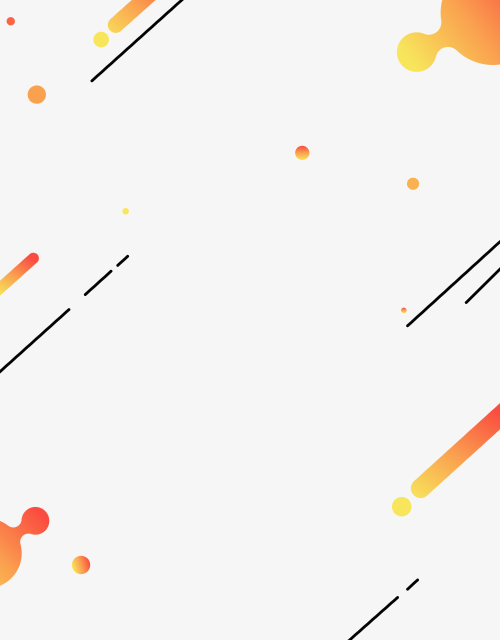
This background is drawn by a Shadertoy shader. Its source:

```glsl
// Pale backdrop with warm gradient dots, diagonal bars, dark strokes and two
// gooey blobs. Each shape is a distance function, filled from one warm ramp;
// a blob is two circles joined by a neck cut with tangent fillet circles.

const vec3 PAPER  = vec3(0.965);
const vec3 INK    = vec3(0.015);
const vec3 YELLOW = vec3(0.97, 0.90, 0.36);
const vec3 ORANGE = vec3(0.98, 0.63, 0.31);
const vec3 RED    = vec3(0.98, 0.30, 0.25);
const float STROKE = 0.0022;

// Plain dots: centre, radius, ramp position
const vec4 DOTS[6] = vec4[6](
    vec4(0.0168, 0.9668, 0.0065, 0.85), vec4(0.1580, 0.9382, 0.0122, 0.00),
    vec4(0.0575, 0.8522, 0.0143, 0.50), vec4(0.1963, 0.6699, 0.0050, 0.00),
    vec4(0.6454, 0.7129, 0.0095, 0.38), vec4(0.6277, 0.2083, 0.0152, 0.00));

// Shaded dots: centre, radius, gradient angle
const vec4 SHADED[3] = vec4[3](
    vec4(0.4723, 0.7611, 0.0111, 1.57), vec4(0.6310, 0.5150, 0.0043, 1.57),
    vec4(0.1266, 0.1172, 0.0143, 0.30));

// Dark strokes: start, end
const vec4 STROKES[8] = vec4[8](
    vec4(0.1436, 0.8737, 0.2985, 1.0130), vec4(0.1840, 0.5853, 0.1995, 0.5996),
    vec4(0.1332, 0.5397, 0.1735, 0.5762), vec4(-0.013, 0.4076, 0.1078, 0.5163),
    vec4(0.6368, 0.4909, 0.8000, 0.6394), vec4(0.7284, 0.5273, 0.8000, 0.5980),
    vec4(0.6368, 0.0794, 0.6525, 0.0938), vec4(0.5350, -0.010, 0.6212, 0.0664));

vec3 warmRamp(float t) {
    t = clamp(t, 0.0, 1.0) * 2.0;
    return mix(mix(YELLOW, ORANGE, min(t, 1.0)), RED, max(t - 1.0, 0.0));
}

// Warm ramp running from yellow at a to red at b
vec3 linearFill(vec2 p, vec2 a, vec2 b) {
    vec2 axis = b - a;
    return warmRamp(dot(p - a, axis) / dot(axis, axis));
}

float capsule(vec2 p, vec2 a, vec2 b, float radius) {
    vec2 axis = b - a;
    float t = clamp(dot(p - a, axis) / dot(axis, axis), 0.0, 1.0);
    return length(p - a - axis * t) - radius;
}

// Circles (centre, radius) joined by a neck with concave fillets
float gooeyPair(vec2 p, vec3 big, vec3 small, float fillet) {
    float circles = min(length(p - big.xy) - big.z, length(p - small.xy) - small.z);
    float span = length(small.xy - big.xy);
    vec2 axis = (small.xy - big.xy) / span;
    vec2 rel = p - big.xy;
    vec2 q = vec2(dot(rel, axis), abs(axis.x * rel.y - axis.y * rel.x));

    // Fillet centre, tangent to both circles
    float toBig = big.z + fillet, toSmall = small.z + fillet;
    float along = (span * span + toBig * toBig - toSmall * toSmall) / (2.0 * span);
    vec2 c = vec2(along, sqrt(max(toBig * toBig - along * along, 0.0)));

    // Triangle between the three centres, minus the fillet
    vec2 far = vec2(span, 0.0);
    vec2 edge = c - far;
    float bigSide = dot(q, vec2(-c.y, c.x)) / toBig;
    float smallSide = dot(q - far, vec2(edge.y, -edge.x)) / toSmall;
    float neck = max(max(bigSide, smallSide), fillet - length(q - c));
    return min(circles, neck);
}

vec3 paint(vec3 base, vec3 ink, float dist, float pixel) {
    return mix(base, ink, clamp(0.5 - dist / pixel, 0.0, 1.0));
}

void mainImage(out vec4 fragColor, in vec2 fragCoord) {
    vec2 p = fragCoord / iResolution.y;
    float pixel = 1.0 / iResolution.y;
    vec3 color = PAPER;

    // Dots
    for (int i = 0; i < 6; i++) {
        vec4 dotShape = DOTS[i];
        color = paint(color, warmRamp(dotShape.w), length(p - dotShape.xy) - dotShape.z, pixel);
    }
    for (int i = 0; i < 3; i++) {
        vec4 ball = SHADED[i];
        vec2 reach = ball.z * vec2(cos(ball.w), sin(ball.w));
        vec3 fill = linearFill(p, ball.xy - reach, ball.xy + reach);
        color = paint(color, fill, length(p - ball.xy) - ball.z, pixel);
    }

    // Strokes
    for (int i = 0; i < 8; i++) {
        color = paint(color, INK, capsule(p, STROKES[i].xy, STROKES[i].zw, STROKE), pixel);
    }

    // Gradient bars: top, left, right
    color = paint(color, linearFill(p, vec2(0.165, 0.935), vec2(0.265, 1.050)),
        capsule(p, vec2(0.1808, 0.961), vec2(0.2470, 1.0200), 0.0124), pixel);
    color = paint(color, linearFill(p, vec2(0.004, 0.535), vec2(0.045, 0.599)),
        capsule(p, vec2(-0.013, 0.538), vec2(0.0521, 0.5964), 0.0087), pixel);
    color = paint(color, linearFill(p, vec2(0.655, 0.212), vec2(0.758, 0.370)),
        capsule(p, vec2(0.6572, 0.237), vec2(0.8100, 0.3757), 0.0152), pixel);

    // Corner blobs: top right, bottom left
    color = paint(color, linearFill(p, vec2(0.640, 0.905), vec2(0.820, 1.040)),
        gooeyPair(p, vec3(0.770, 0.980, 0.0815), vec3(0.651, 0.9186, 0.0309), 0.0195), pixel);
    color = paint(color, linearFill(p, vec2(-0.070, 0.060), vec2(0.065, 0.195)),
        gooeyPair(p, vec3(-0.0208, 0.1354, 0.0547), vec3(0.0553, 0.1862, 0.0217), 0.0130), pixel);

    fragColor = vec4(color, 1.0);
}
```
